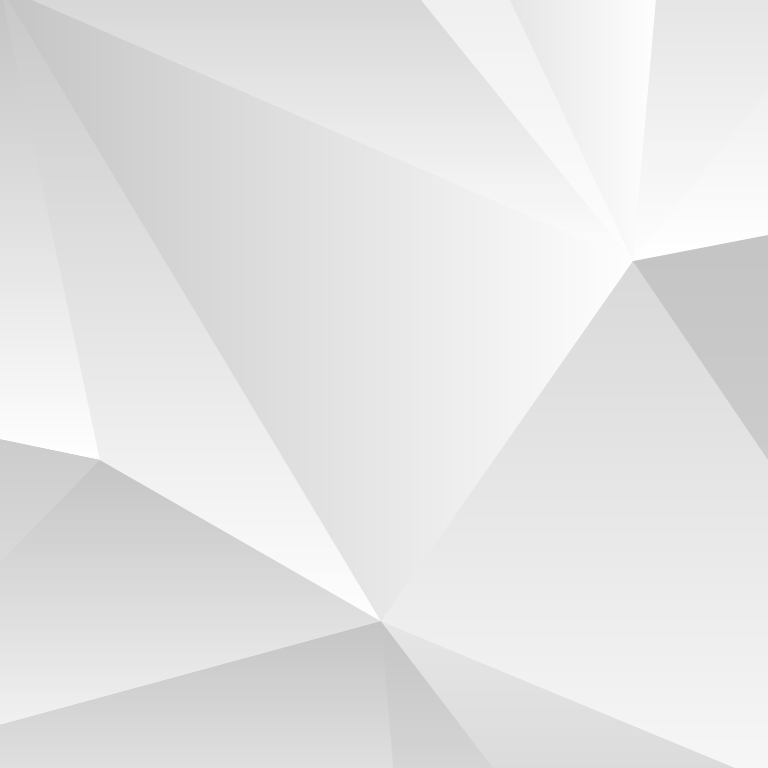
Write a WebGL 2 fragment shader that draws this background.

```glsl
#version 300 es
precision highp float;
// Pale grey low-poly backdrop: flat facets with linear ramps fanning out from shared hubs.

#define EDGE_SOFTNESS 0.6   // half width of a smoothed edge, in pixels
#define SHADE 0.77          // darkest facet tone
#define MID 0.85            // middle facet tone
#define LIGHT 0.995         // brightest facet tone

uniform vec2 u_resolution;
out vec4 outColor;

// Hubs where the facets meet
const vec2 CORNER = vec2(0.0, 1.018);
const vec2 RIGHT_HUB = vec2(0.824, 0.660);
const vec2 LOW_HUB = vec2(0.496, 0.191);
const vec2 LEFT_HUB = vec2(0.130, 0.401);

vec2 p;

// Signed distance to the line a-b, positive on its left side
float leftOf(vec2 a, vec2 b) {
    vec2 d = normalize(b - a);
    return d.x * (p.y - a.y) - d.y * (p.x - a.x);
}

// Tone that runs from g0 at position s0 to g1 at position s1
float ramp(float s, float s0, float s1, float g0, float g1) {
    return mix(g0, g1, clamp((s - s0) / (s1 - s0), 0.0, 1.0));
}

// Lays a tone over the part where the distance is positive
void paint(inout float tone, float newTone, float dist) {
    float w = EDGE_SOFTNESS / min(u_resolution.x, u_resolution.y);
    tone = mix(tone, newTone, smoothstep(-w, w, dist));
}

void main() {
    p = gl_FragCoord.xy / u_resolution;

    // Large central facet
    float tone = ramp(p.x, 0.0, 0.824, SHADE, LIGHT);

    // Upper fan, swept clockwise around the right hub
    float upper = leftOf(CORNER, RIGHT_HUB);
    paint(tone, ramp(p.y, 1.0, 0.66, 0.845, LIGHT), upper);
    paint(tone, ramp(p.y, 1.0, 0.66, 0.94, LIGHT),
          min(upper, leftOf(vec2(0.548, 1.0), RIGHT_HUB)));
    paint(tone, ramp(p.x, 0.664, 0.854, 0.90, LIGHT),
          min(upper, leftOf(vec2(0.664, 1.0), RIGHT_HUB)));
    float east = leftOf(vec2(0.854, 1.0), RIGHT_HUB);
    paint(tone, ramp(p.y, 1.0, 0.66, 0.90, LIGHT), east);
    paint(tone, ramp(p.y, 0.883, 0.68, 0.94, LIGHT),
          min(east, leftOf(vec2(1.0, 0.883), RIGHT_HUB)));
    paint(tone, ramp(p.y, 0.694, 0.401, SHADE, 0.80),
          min(east, leftOf(vec2(1.0, 0.694), RIGHT_HUB)));

    // Broad facet at the lower right
    paint(tone, ramp(p.y, 0.66, 0.0, MID, 0.965),
          min(leftOf(RIGHT_HUB, LOW_HUB), leftOf(vec2(1.0, 0.401), RIGHT_HUB)));

    // Slivers along the left, below the corner
    paint(tone, ramp(p.y, 1.0, 0.191, 0.79, LIGHT), leftOf(LOW_HUB, CORNER));
    paint(tone, ramp(p.y, 1.0, 0.41, 0.77, LIGHT), leftOf(LEFT_HUB, CORNER));

    // Facets below the left hub
    float lowerLeft = leftOf(LEFT_HUB, vec2(0.0, 0.428));
    paint(tone, ramp(p.y, 0.401, 0.056, SHADE, 0.945),
          min(lowerLeft, leftOf(LOW_HUB, LEFT_HUB)));
    paint(tone, ramp(p.y, 0.428, 0.268, 0.80, MID),
          min(lowerLeft, leftOf(vec2(0.0, 0.268), LEFT_HUB)));

    // Bottom fan, swept clockwise around the low hub
    float bottom = leftOf(LOW_HUB, vec2(0.0, 0.056));
    paint(tone, ramp(p.y, 0.191, 0.0, 0.90, 0.86),
          min(bottom, leftOf(vec2(0.957, 0.0), LOW_HUB)));
    paint(tone, ramp(p.y, 0.191, 0.0, SHADE, 0.835),
          min(bottom, leftOf(vec2(0.642, 0.0), LOW_HUB)));
    paint(tone, ramp(p.y, 0.191, 0.0, SHADE, 0.875),
          min(bottom, leftOf(vec2(0.512, 0.0), LOW_HUB)));

    outColor = vec4(vec3(tone), 1.0);
}
```
